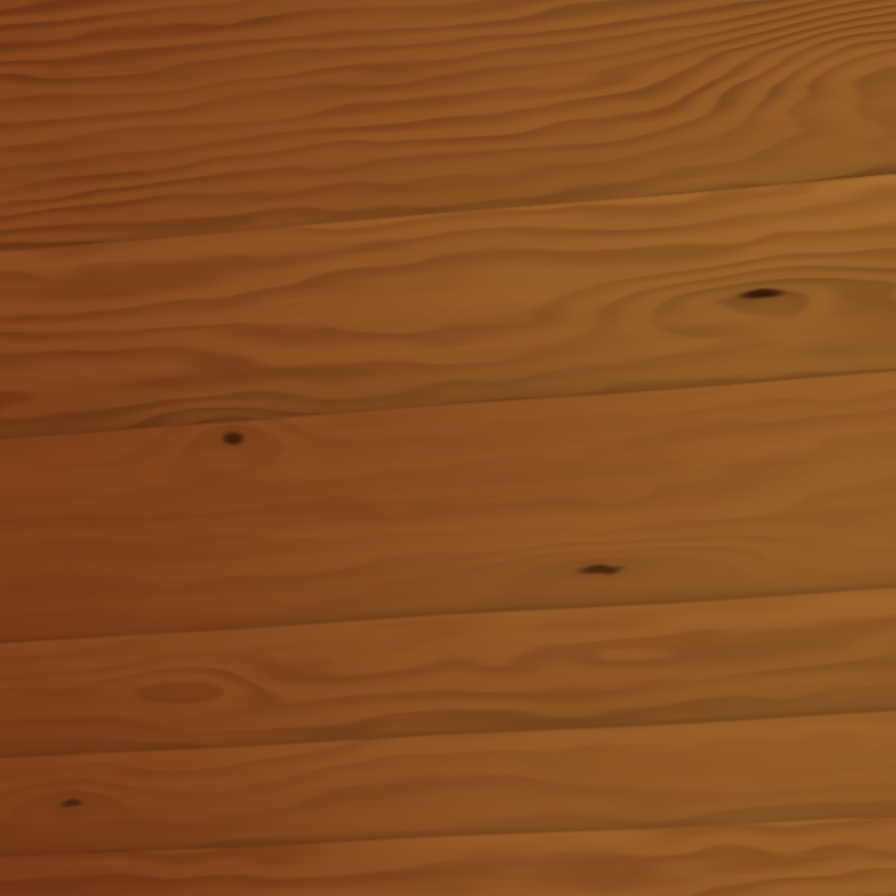
This texture is drawn by a WebGL 2 fragment shader. Its source:

```glsl
#version 300 es
precision highp float;

uniform vec2 u_resolution;
out vec4 fragColor;

float hash(vec2 p) {
    vec3 v = fract(p.xyx * vec3(0.1031, 0.103, 0.0973));
    v += dot(v, v.yzx + 33.33);
    return fract((v.x + v.y) * v.z);
}

float noise(vec2 p) {
    vec2 i = floor(p), f = fract(p);
    f = f * f * (3.0 - 2.0 * f);
    return mix(mix(hash(i), hash(i + vec2(1, 0)), f.x),
               mix(hash(i + vec2(0, 1)), hash(i + vec2(1, 1)), f.x), f.y);
}

float fbm(vec2 p) {
    float sum = 0.0, gain = 0.5;
    for (int i = 0; i < 4; i++) {
        sum += gain * noise(p);
        p = p * 2.03 + 17.3;
        gain *= 0.5;
    }
    return sum;
}

float bump(vec2 p, vec2 radii) {
    p /= radii;
    return exp(-dot(p, p));
}

// Knots step across the boards, alternately long and compact
vec2 knotCentre(float k) {
    return vec2(fract(0.85 + 0.41 * k), 0.605 - 0.085 * k - 0.028 * k * k);
}

// Late wood darkens slowly and ends in a quicker edge
float ringLine(float phase) {
    float r = fract(phase);
    return smoothstep(0.2, 0.78, r) * (1.0 - smoothstep(0.8, 1.0, r));
}

void main() {
    vec2 uv = gl_FragCoord.xy / u_resolution;

    // Boards fan out gently towards the right
    vec2 p = vec2(uv.x, (uv.y - 0.042 * uv.x) / (1.0 + 0.06 * uv.x));
    p.y += 0.004 * (noise(vec2(p.x * 4.0, p.y * 3.0)) - 0.5);

    // Seams: dark groove above, lit bevel below
    float seams[5] = float[](0.72, 0.512, 0.284, 0.154, 0.043);
    float ringDepth[6] = float[](0.19, 0.14, 0.05, 0.11, 0.09, 0.13);
    int board = 0;
    float groove = 0.0, bevel = 0.0;
    for (int i = 0; i < 5; i++) {
        float d = p.y - seams[i];
        if (d < 0.0) board = i + 1;
        float wear = 0.55 + 0.6 * noise(vec2(p.x * 5.0, float(i) * 9.0));
        float above = smoothstep(-0.003, 0.002, d);
        groove += wear * above * (0.13 * exp(-max(d, 0.0) / 0.005) + 0.09 * exp(-max(d, 0.0) / 0.03));
        bevel += (1.0 - above) * (0.3 + 0.7 * p.x) * 0.09 * exp(min(d, 0.0) / 0.02);
    }
    float id = float(board);

    // Growth rings, bent into loops round the knots
    vec2 drift = vec2(p.x * 2.5, p.y * 14.0) + id * 13.7;
    float phase = p.y * (board == 0 ? 48.0 : 30.0);
    phase += 2.6 * fbm(drift) + 0.35 * noise(vec2(p.x * 16.0, p.y * 45.0));
    phase -= 5.5 * bump(p - vec2(1.02, 0.83), vec2(0.2, 0.075));
    phase -= 1.4 * bump(p - vec2(0.2, 0.225), vec2(0.08, 0.025));
    float knot = 0.0, halo = 0.0;
    for (float k = 0.0; k < 4.0; k++) {
        vec2 q = p - knotCentre(k);
        float compact = mod(k, 2.0);
        phase -= 2.2 * bump(q, vec2(mix(0.17, 0.08, compact), 0.033));
        q.y += 0.004 * (noise(vec2(p.x * 60.0, k)) - 0.5);
        vec2 size = mix(vec2(0.027, 0.0055), vec2(0.013, 0.0095 - 0.0015 * k), compact);
        knot = max(knot, (0.85 - 0.1 * k) * smoothstep(1.25, 0.35, length(q / size)));
        halo += bump(q, size * 2.2);
    }
    float patches = smoothstep(0.25, 0.65, fbm(vec2(p.x * 3.0, p.y * 16.0) + id * 5.1));
    float rings = ringDepth[board] * ringLine(phase) * mix(0.35, 1.0, patches);

    // Warm light grows from red brown at left to honey at right
    float tone = 0.02 + 0.86 * smoothstep(-0.15, 1.05, p.x);
    tone += 0.35 * (fbm(vec2(p.x * 2.0, p.y * 9.0) + 4.0) - 0.47);
    tone += board == 1 ? 0.12 : board == 2 ? -0.1 : 0.0;
    tone -= 0.22 * bump(uv, vec2(0.35, 0.4));
    vec3 wood = mix(vec3(0.505, 0.26, 0.11), vec3(0.605, 0.39, 0.165), clamp(tone, -0.2, 1.1));

    // Fine fibres and soft streaks
    float fibre = noise(vec2(p.x * 9.0, p.y * 210.0)) - 0.5;
    float streak = noise(vec2(p.x * 2.0, p.y * 45.0) + 8.0) - 0.5;
    float light = 1.0 + bevel + 0.025 * fibre + 0.05 * streak;
    light *= 1.0 - groove - 0.09 * min(halo, 1.0);

    vec3 colour = wood * light;
    colour *= 1.0 - rings * vec3(0.85, 1.1, 1.25);
    colour = mix(colour, vec3(0.17, 0.07, 0.03), knot);
    fragColor = vec4(colour, 1.0);
}
```
